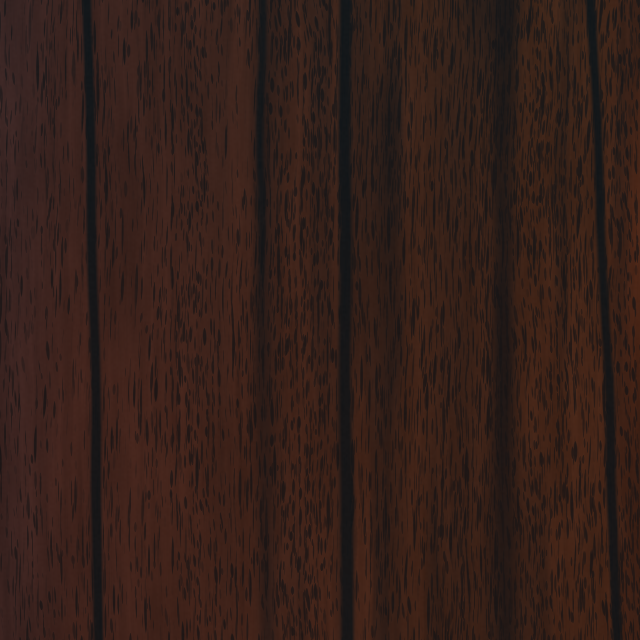
Write a three.js fragment shader that draws this texture.

```glsl
// Dark polished rosewood: red-brown ground with vertical grain, a few
// near-black growth bands, and layers of short tapered pores whose density
// and curl change from stripe to stripe.
varying vec2 vUv;

float hash(vec2 p) {
  return fract(sin(dot(p, vec2(127.1, 311.7))) * 43758.5453);
}

float noise(vec2 p) {
  vec2 i = floor(p), f = fract(p);
  f = f * f * (3.0 - 2.0 * f);
  return mix(mix(hash(i), hash(i + vec2(1.0, 0.0)), f.x),
             mix(hash(i + vec2(0.0, 1.0)), hash(i + vec2(1.0, 1.0)), f.x), f.y);
}

float fbm(vec2 p) {
  float sum = 0.0, amp = 0.5;
  for (int i = 0; i < 4; i++) {
    sum += amp * noise(p);
    p = p * 2.03 + 7.3;
    amp *= 0.5;
  }
  return sum;
}

// Soft stripe around x = center
float stripe(float x, float center, float halfWidth) {
  float d = (x - center) / halfWidth;
  return exp(-d * d);
}

// One layer of tapered dashes, one per cell, columns shifted at random
float pores(vec2 p, vec2 grid, float lean, float density, float seed) {
  vec2 c = p * grid;
  c.y += 17.0 * hash(vec2(floor(c.x), seed));
  vec2 id = floor(c) + seed * 13.0;
  vec2 f = fract(c) - 0.5;
  float pick = hash(id);
  float len = mix(0.2, 0.49, hash(id + 3.7));
  float taper = sqrt(max(0.0, 1.0 - f.y * f.y / (len * len)));
  float width = mix(0.14, 0.32, hash(id + 8.1)) * taper;
  float offset = 0.3 * (hash(id + 5.9) - 0.5);
  float x = abs(f.x - offset - lean * f.y);
  return smoothstep(0.0, 0.2, width - x) * smoothstep(pick - 0.1, pick + 0.1, density);
}

void main() {
  vec2 uv = vUv;

  // Grain space: gentle sideways drift of the fibres
  vec2 p = uv;
  p.x += 0.014 * (noise(uv * vec2(5.0, 3.0)) - 0.5);
  p.x += 0.005 * (noise(uv * vec2(22.0, 13.0)) - 0.5);

  // Ground colour: plum at the left, warmer to the right and below
  vec3 wood = mix(vec3(0.235, 0.130, 0.108), vec3(0.258, 0.142, 0.088),
                  smoothstep(0.0, 0.9, uv.x));
  wood = mix(wood, vec3(0.29, 0.145, 0.098), 0.6 * (1.0 - uv.y) * fbm(uv * vec2(5.0, 3.0)));
  wood = mix(wood, vec3(0.23, 0.145, 0.14), 0.6 * smoothstep(0.13, 0.0, uv.x));
  wood = mix(wood, vec3(0.30, 0.135, 0.075), 0.5 * smoothstep(0.93, 0.99, uv.x));

  // Fine fibre and slow mottling
  float fibre = fbm(p * vec2(130.0, 5.0));
  float mottle = fbm(p * vec2(24.0, 7.0) + 4.0);
  wood *= 0.78 + 0.24 * fibre + 0.24 * mottle;

  // Broad smoky stripes
  float shade = 0.45 * stripe(p.x, 0.415, 0.014) + 0.28 * stripe(p.x, 0.61, 0.018)
              + 0.5 * stripe(p.x, 0.79, 0.018) + 0.25 * stripe(p.x, 0.72, 0.05);
  shade += 0.28 * smoothstep(0.5, 0.75, noise(vec2(p.x * 34.0, p.y * 1.6)))
         * smoothstep(0.2, 0.6, uv.x);
  shade *= 0.55 + 0.9 * mottle;

  // Pore density and the stripes where the figure is curly
  float curl = stripe(p.x, 0.31, 0.035) + stripe(p.x, 0.475, 0.045)
             + 0.8 * stripe(p.x, 0.84, 0.06) + stripe(p.x, 1.0, 0.04);
  curl = clamp(curl + 0.35 * stripe(p.x, 0.05, 0.04) * (1.0 - uv.y), 0.0, 1.0);
  float density = mix(0.2, 0.46, smoothstep(0.15, 0.7, uv.x));
  density += 0.55 * (noise(vec2(p.x * 26.0, p.y * 2.5) + 9.0) - 0.45) + 0.3 * shade;

  // Alternate long straight pores with short leaning ones
  float pore = 0.0;
  for (int i = 0; i < 4; i++) {
    float k = float(i);
    float straight = pores(p, vec2(83.0 + 19.0 * k, 12.0 + 3.0 * k),
                           0.12, density * (1.0 - 0.55 * curl), k + 1.0);
    float curly = pores(p, vec2(76.0 + 15.0 * k, 27.0 + 4.0 * k),
                        0.6 * noise(uv * vec2(9.0, 4.0)) - 0.35,
                        (density + 0.2) * (0.2 + 0.8 * curl), k + 11.0);
    pore = max(pore, max(straight * (0.95 - 0.1 * k), curly * (0.9 - 0.08 * k)));
  }

  // Near-black growth bands, drifting with height
  float wobble = 0.006 * (noise(vec2(uv.y * 5.0, 2.0)) - 0.5);
  float swell = 0.7 + 0.6 * noise(vec2(uv.y * 4.0, 7.0));
  float leftX = 0.156 - 0.021 * uv.y + wobble;
  float rightX = 0.967 - 0.045 * uv.y + wobble;
  float band = stripe(uv.x, leftX, 0.0095 * swell);
  band = max(band, stripe(uv.x, 0.541 - wobble, 0.0125 * swell));
  band = max(band, 0.95 * stripe(uv.x, rightX, 0.0095 * swell));
  band = max(band, 0.65 * stripe(p.x, 0.413, 0.008) * smoothstep(0.2, 0.8, uv.y));
  band = smoothstep(0.12, 0.8, band * (0.8 + 0.4 * fibre));

  // Combine, then lay a faint cool sheen over the top
  vec3 ink = vec3(0.092, 0.078, 0.080);
  vec3 color = mix(wood, ink, clamp(shade, 0.0, 0.8));
  color = mix(color, ink, 0.86 * pore);
  color = mix(color, vec3(0.075, 0.080, 0.088), 0.92 * band);
  color += vec3(-0.012, 0.006, 0.012) * smoothstep(0.3, 1.0, uv.y);
  color += 0.008 * (noise(uv * 240.0) - 0.5);
  gl_FragColor = vec4(color, 1.0);
}
```
